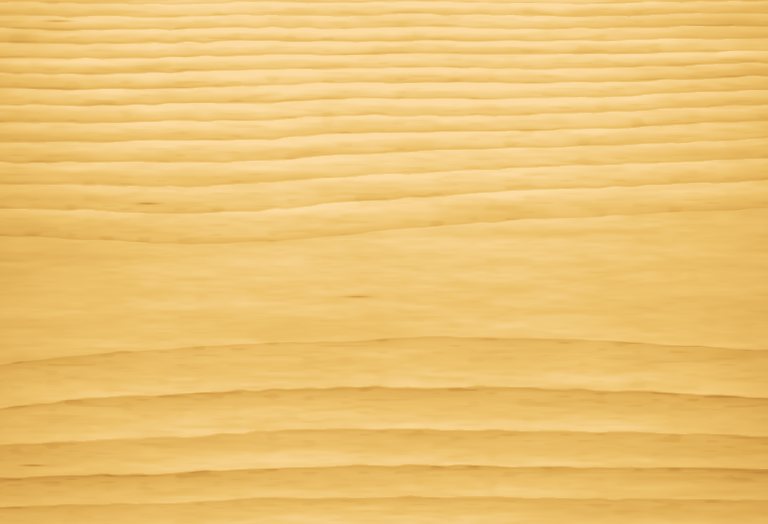
Write a WebGL 1 fragment shader that draws this texture.

```glsl
precision highp float;
// Pale varnished wood with growth rings running across the board.
// Rings are level lines of a bent depth field, packed tighter away from the
// heart; stretched noise adds fibres and pores, and a vignette warms the rim.
uniform vec2 u_resolution;

#define HEART 0.555         // depth of the plain heart zone, from the top
#define BAND_DARKNESS 0.50  // soft late-wood band
#define LINE_DARKNESS 0.36  // thin ring edge
#define FIBRE_CONTRAST 0.50
#define PORE_DARKNESS 0.28
#define RIM_DARKNESS 0.36
#define WAVINESS 0.016

const vec3 BROWN = vec3(0.70, 0.45, 0.17);
const vec3 OCHRE = vec3(0.87, 0.67, 0.32);
const vec3 HONEY = vec3(0.93, 0.76, 0.42);
const vec3 CREAM = vec3(0.985, 0.86, 0.63);

float hash(vec2 p) {
  p = fract(p * vec2(0.1031, 0.1137));
  p += dot(p, p.yx + 33.33);
  return fract((p.x + p.y) * p.x * 7.31 + p.y * 17.17);
}

float noise(vec2 p) {
  vec2 i = floor(p);
  vec2 f = fract(p);
  f = f * f * (3.0 - 2.0 * f);
  float low = mix(hash(i), hash(i + vec2(1.0, 0.0)), f.x);
  float high = mix(hash(i + vec2(0.0, 1.0)), hash(i + vec2(1.0, 1.0)), f.x);
  return mix(low, high, f.y);
}

// Fibres: octaves of noise drawn out along the board, centred on zero.
float fibres(vec2 p) {
  float sum = 0.0;
  float weight = 0.40;
  vec2 scale = vec2(3.0, 38.0);
  for (int i = 0; i < 4; i++) {
    sum += weight * (noise(p * scale + float(i) * 17.3) - 0.5);
    scale *= vec2(2.4, 1.7);
    weight *= 0.85;
  }
  return sum;
}

// Depth of the heart as seen from a point; the two sides bend differently.
float heartDepth(vec2 p) {
  float hump = p.x - 0.28;
  float tilt = -0.055 * p.x * sqrt(p.x) * smoothstep(-0.1, 0.42, p.y);
  float above = HEART + 0.006 + tilt + 0.020 * exp(-30.0 * hump * hump)
              * smoothstep(0.2, 0.45, p.y);
  float arch = 0.16 * (p.x - 0.63) * (p.x - 0.63) - 0.045;
  float below = HEART + arch * mix(1.0, 0.2, smoothstep(0.62, 0.9, p.y));
  float wave = noise(p * vec2(3.0, 6.0) + 4.7) - 0.5
             + 0.35 * (noise(p * vec2(9.0, 14.0)) - 0.5);
  return mix(above, below, smoothstep(0.48, 0.62, p.y)) + WAVINESS * wave;
}

// Ring count outward from the heart, and its rate of change in y.
vec2 ringCount(float offset) {
  float power = offset < 0.0 ? 1.59 : 1.42;
  float firstRing = offset < 0.0 ? 0.105 : 0.13;
  float reach = max(abs(offset), 0.001);
  float count = pow(reach / firstRing, power);
  return vec2(count, power * count / reach);
}

// A few short dark slivers at scattered places.
float flecks(vec2 p) {
  float sum = 0.0;
  for (int i = 0; i < 4; i++) {
    float id = float(i) * 7.0 + 3.0;
    vec2 spot = vec2(hash(vec2(id, 5.0)), hash(vec2(id, 29.0)));
    vec2 d = (p - spot) / vec2(0.016, 0.0022);
    sum += exp(-dot(d, d));
  }
  return min(sum, 1.0);
}

void main() {
  vec2 uv = gl_FragCoord.xy / u_resolution;
  vec2 p = vec2(uv.x, 1.0 - uv.y);  // y is depth from the top edge

  // Rings: a crisp inner edge that fades outward.
  float ragged = 0.004 * (noise(p * vec2(45.0, 90.0)) - 0.5);
  vec2 ring = ringCount(p.y - heartDepth(p) + ragged);
  float phase = fract(ring.x);
  float id = floor(ring.x) + (p.y < HEART ? 0.0 : 40.0);
  float present = step(1.0, ring.x);
  float strength = mix(0.6, 1.1, hash(vec2(id, 11.0)))
                 * mix(0.65, 1.2, noise(vec2(p.x * 5.0, id * 3.7)));
  float away = phase / ring.y;  // distance from the ring edge
  float rise = smoothstep(0.0, 0.004, away);
  float band = present * rise * exp(-3.6 * phase) * strength;
  float line = present * rise * exp(-away / 0.0035) * strength;

  // Grain: fibres everywhere, pores mostly within the bands.
  float pores = smoothstep(0.62, 0.88, noise(p * vec2(42.0, 165.0) + 9.1));
  float grain = FIBRE_CONTRAST * fibres(p)
              - PORE_DARKNESS * pores * (0.2 + band);

  // Light: paler upper half, darker towards sides and bottom.
  float glow = 0.22 * (1.0 - smoothstep(0.15, 0.6, p.y));
  float side = pow(abs(2.0 * p.x - 1.0), 3.5);
  float rim = RIM_DARKNESS * (side + 0.35 * smoothstep(0.75, 1.0, p.y));
  float cloud = 0.16 * (noise(p * vec2(2.5, 7.0) + 21.0) - 0.5);
  float pale = 0.20 * present * smoothstep(0.35, 0.95, phase);

  float tone = 0.60 + glow + pale + cloud + grain - rim
             - BAND_DARKNESS * band - LINE_DARKNESS * line
             - 0.8 * flecks(p);
  vec3 color = mix(OCHRE, HONEY, clamp(tone * 2.0, 0.0, 1.0));
  color = mix(color, CREAM, clamp(tone * 2.0 - 1.0, 0.0, 1.0));
  color = mix(color, BROWN, clamp(-tone, 0.0, 0.8));
  gl_FragColor = vec4(color, 1.0);
}
```
